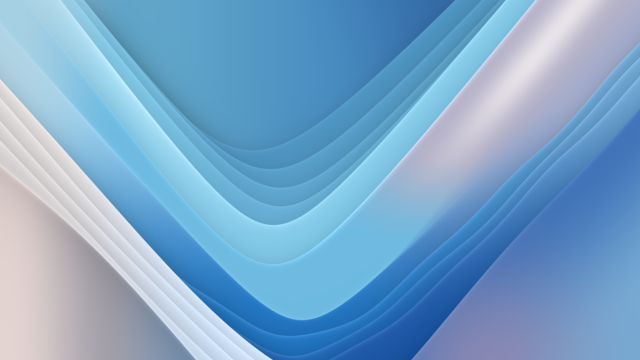
This background is drawn by a Shadertoy shader. Its source:

```glsl
// Translucent blue ribbons sweeping through a wide valley between two soft corners.
// Each ribbon fills the area under a rounded V (a skewed hyperbola) and is painted
// back to front, with a lit rim and a faint shadow cast on the ribbon behind it.

#define EDGE (0.9 / iResolution.y)   // antialiasing half width
#define RIM_WIDTH 0.005              // thickness of the lit rims
#define SHADOW 0.07                  // darkness cast behind a ribbon
#define SHELLS 4                     // faint inner folds
#define STRANDS 3                    // blue folds on the right
#define FOLDS 4                      // white folds on the left
#define RIPPLE 0.005                 // waviness of the outer folds

const vec3 PALE_CYAN = vec3(0.71, 0.90, 0.98);
const vec3 LAVENDER  = vec3(0.70, 0.69, 0.78);
const vec3 PEARL     = vec3(0.91, 0.89, 0.91);
const vec3 DEEP_BLUE = vec3(0.13, 0.46, 0.76);
const vec3 MIST      = vec3(0.72, 0.84, 0.89);

// Signed distance below a rounded V; slopes are (left, right).
float valley(vec2 p, vec2 bottom, vec2 slopes, float radius) {
    float x = p.x - bottom.x;
    float s = sqrt(x * x + radius * radius);
    float steep = 0.5 * (slopes.x + slopes.y);
    float skew = 0.5 * (slopes.y - slopes.x);
    float height = bottom.y + steep * (s - radius) + skew * x;
    float grade = steep * x / s + skew;
    return (height - p.y) / sqrt(1.0 + grade * grade);
}

// Paints a ribbon where d > 0, with its rim light and cast shadow.
void paint(inout vec3 col, float d, vec3 tint, float rim) {
    col *= 1.0 - SHADOW * exp(min(d, 0.0) / 0.025);
    tint += rim * exp(-max(d, 0.0) / RIM_WIDTH);
    col = mix(col, tint, smoothstep(-EDGE, EDGE, d));
}

vec3 sky(vec2 p) {
    vec3 col = mix(vec3(0.38, 0.65, 0.79), vec3(0.29, 0.56, 0.76), smoothstep(0.4, 0.95, p.x));
    return mix(col, vec3(0.21, 0.43, 0.67), smoothstep(0.85, 1.3, p.x + 0.3 * (p.y - 0.8)));
}

// Faint shells, then the two bright ribbons of the valley.
void innerRibbons(inout vec3 col, vec2 p) {
    float left = smoothstep(0.75, 0.3, p.x);
    for (int i = 0; i < SHELLS; i++) {
        float t = float(i) / float(SHELLS);
        vec2 bottom = mix(vec2(0.683, 0.583), vec2(0.752, 0.375), t);
        bottom.x += 0.05 * sin(3.14 * t);
        float d = valley(p, bottom, mix(vec2(1.28, 1.05), vec2(1.32, 1.2), t), mix(0.2, 0.14, t));
        vec3 tint = mix(vec3(0.31, 0.59, 0.77), vec3(0.44, 0.73, 0.87), t);
        paint(col, d, tint + left * vec3(0.1, 0.1, 0.07), 0.05);
    }

    float bright = valley(p, vec2(0.752, 0.375), vec2(1.34, 1.2), 0.14);
    float glow = exp(-max(bright, 0.0) / 0.07) * (0.35 + 0.65 * left);
    paint(col, bright, mix(vec3(0.47, 0.77, 0.90), PALE_CYAN, glow), 0.1);

    // Lower ribbon: blue in the valley, lavender with a pearl ridge up the right.
    float d = valley(p, vec2(0.752, 0.266), vec2(1.35, 1.25), 0.16);
    float climb = smoothstep(0.85, 1.2, p.x) * smoothstep(0.3, 0.58, p.y);
    float ridge = exp(-pow((d - 0.1) / 0.05, 2.0)) * smoothstep(0.4, 0.85, p.y);
    vec3 tint = mix(vec3(0.43, 0.73, 0.88), mix(LAVENDER, PEARL, ridge), climb);
    paint(col, d, tint, mix(0.08, 0.22, smoothstep(0.7, 1.0, p.x)));
}

// Deep blue floor of the valley and the strands that climb to the right.
void outerRibbons(inout vec3 col, vec2 p) {
    float floorD = valley(p, vec2(0.833, 0.111), vec2(1.15, 1.05), 0.13);
    vec3 high = mix(vec3(0.60, 0.81, 0.92), vec3(0.64, 0.68, 0.81), smoothstep(0.5, 1.2, p.x));
    vec3 tint = mix(DEEP_BLUE, high, smoothstep(0.08, 0.75, p.y));
    float soft = smoothstep(1.05, 1.4, p.x);
    col = mix(col, tint, smoothstep(-EDGE - 0.06 * soft, EDGE + 0.05 * soft, floorD));
    col += 0.06 * (1.0 - soft) * exp(-abs(floorD) / RIM_WIDTH);

    for (int i = 0; i < STRANDS; i++) {
        float k = float(i);
        float wave = RIPPLE * (sin(11.0 * p.x + 1.9 * k) + sin(23.0 * p.x - k));
        float d = valley(p, vec2(0.82, 0.065 - 0.045 * k + wave), vec2(1.1), 0.25);
        vec3 low = mix(vec3(0.14, 0.47, 0.77), vec3(0.13, 0.36, 0.67), 0.5 * k);
        tint = mix(low, vec3(0.45, 0.67, 0.84), smoothstep(0.05, 0.85, p.y));
        paint(col, d, tint - 0.4 * clamp(d, 0.0, 0.15), 0.12);
    }
}

// White folds sliding down the left side.
void whiteFolds(inout vec3 col, vec2 p) {
    for (int i = 0; i < FOLDS; i++) {
        float k = float(i);
        float wave = RIPPLE * sin(8.0 * p.x + 2.0 * k);
        float d = valley(p, vec2(0.95, -0.08 - 0.04 * k + wave), vec2(1.2 - 0.02 * k, 1.0), 0.3);
        vec3 tint = mix(vec3(0.87, 0.85, 0.85), vec3(0.80, 0.88, 0.97), smoothstep(0.1, 0.65, p.x));
        tint += 0.05 * exp(-max(d, 0.0) / 0.03) - 0.012 * k;
        paint(col, d, tint, 0.06);
    }
}

// Calm areas in the two lower corners.
void corners(inout vec3 col, vec2 p) {
    float d = (0.54 - 0.99 * p.x + 0.03 * sin(5.8 * p.x) - p.y) * 0.71;
    vec3 tint = mix(vec3(0.89, 0.83, 0.82), vec3(0.64, 0.63, 0.67), smoothstep(0.03, 0.32, p.x));
    tint = mix(tint, vec3(0.50, 0.60, 0.72), smoothstep(0.28, 0.52, p.x));
    paint(col, d, tint * (1.0 - 0.14 * exp(-max(d, 0.0) / 0.07)), 0.0);
    col += 0.12 * exp(-abs(d) / RIM_WIDTH);

    d = (1.1 * (p.x - 1.134) + 0.01 * sin(10.0 * p.x) - p.y) * 0.67;
    tint = mix(vec3(0.25, 0.45, 0.72), vec3(0.46, 0.67, 0.83), smoothstep(0.0, 0.36, d));
    vec2 blush = (p - vec2(1.36, 0.0)) / vec2(0.27, 0.25);
    tint = mix(tint, vec3(0.56, 0.53, 0.69), 0.85 * exp(-dot(blush, blush)));
    paint(col, d, tint, 0.08);
}

void mainImage(out vec4 fragColor, in vec2 fragCoord) {
    vec2 p = fragCoord / iResolution.y;
    p.x *= 1.7778 * iResolution.y / iResolution.x;
    vec3 col = sky(p);
    innerRibbons(col, p);
    outerRibbons(col, p);
    col = mix(col, MIST, 0.75 * smoothstep(0.36, 0.05, p.x) * smoothstep(0.45, 0.8, p.y));
    whiteFolds(col, p);
    corners(col, p);
    fragColor = vec4(clamp(col, 0.0, 1.0), 1.0);
}
```
